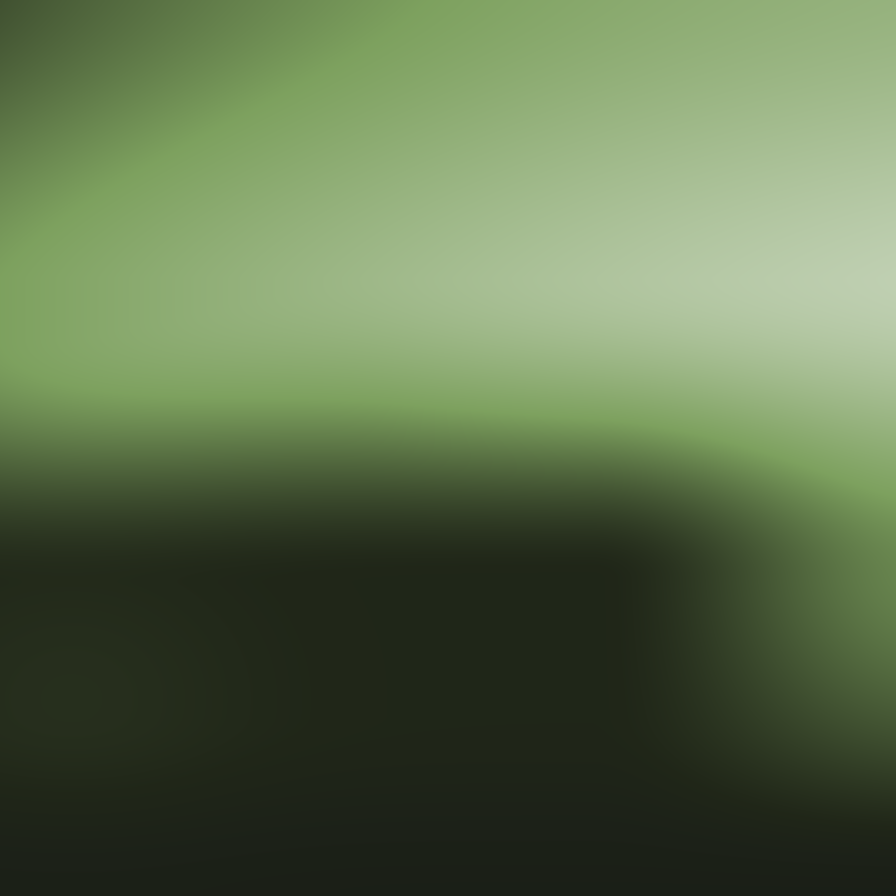
A Shadertoy shader for this background:

```glsl
// Soft blurred green gradient: a pale band of light above a dark, shadowed ground.

// Tone 0..1 to colour: near black, deep olive, leaf green, pale sage.
vec3 greenRamp(float tone) {
    vec3 color = mix(vec3(0.095, 0.11, 0.09), vec3(0.125, 0.15, 0.095), clamp(tone / 0.07, 0.0, 1.0));
    color = mix(color, vec3(0.49, 0.63, 0.37), clamp((tone - 0.07) / 0.43, 0.0, 1.0));
    return mix(color, vec3(0.76, 0.82, 0.71), clamp((tone - 0.5) / 0.5, 0.0, 1.0));
}

// Ground tone: dark, with a faint lift at left and a green glow at right.
float groundTone(vec2 uv) {
    float base = mix(0.02, 0.065, smoothstep(0.0, 0.2, uv.y));
    vec2 fromLeft = (uv - vec2(0.08, 0.22)) / vec2(0.2, 0.16);
    float leftLift = 0.035 * exp(-dot(fromLeft, fromLeft));
    float rightGlow = 0.35 * smoothstep(0.66, 1.05, uv.x) * smoothstep(0.0, 0.38, uv.y);
    return base + leftLift + rightGlow;
}

void mainImage(out vec4 fragColor, in vec2 fragCoord) {
    vec2 uv = fragCoord / iResolution.xy;

    // The band and the sky above it brighten towards the right.
    float bandTone = 0.5 + uv.x * (0.66 - 0.18 * uv.x);
    float skyTone = 0.22 + uv.x * (0.7 - 0.24 * uv.x);

    // Fade upwards from the band to the sky.
    float rise = clamp((uv.y - 0.69) / 0.31, 0.0, 1.0);
    float tone = mix(bandTone, skyTone, mix(rise, smoothstep(0.0, 1.0, rise), 0.5));

    // Fall from the band to the ground; the edge sits lower at the left.
    float bandFoot = mix(0.62, 0.69, smoothstep(0.0, 0.45, uv.x));
    float light = smoothstep(0.345 + 0.012 * uv.x, bandFoot, uv.y);
    tone = mix(groundTone(uv), tone, light);

    fragColor = vec4(greenRamp(tone), 1.0);
}
```
